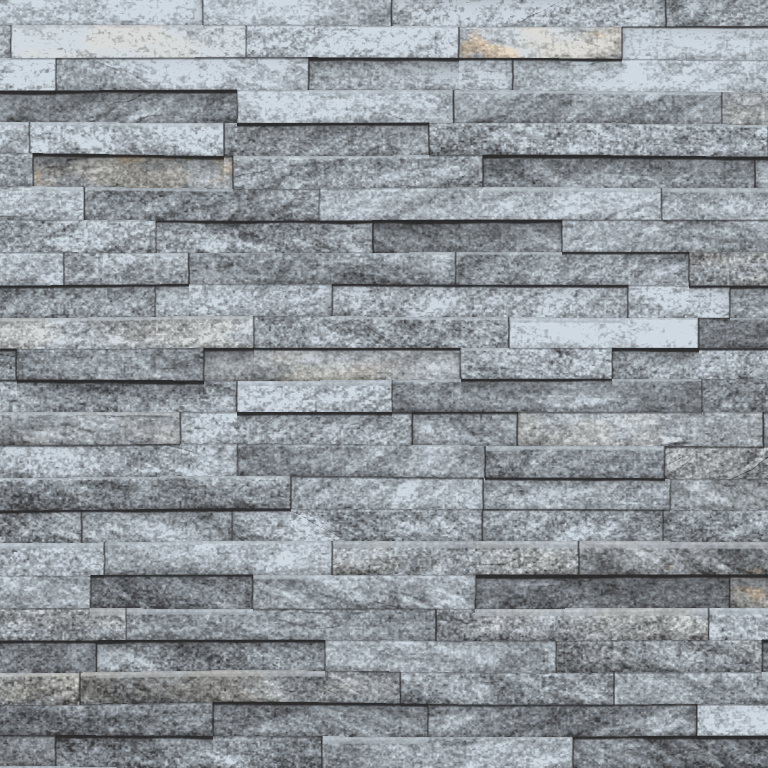
Give the GLSL for this texture, as a WebGL 2 fragment shader.

```glsl
#version 300 es
precision highp float;

uniform vec2 u_resolution;
out vec4 fragColor;

float hash(vec2 p) {
  vec3 q = fract(p.xyx * 0.1031);
  q += dot(q, q.yzx + 33.33);
  return fract((q.x + q.y) * q.z);
}

float noise(vec2 p) {
  vec2 i = floor(p), f = fract(p);
  f = f * f * (3.0 - 2.0 * f);
  return mix(mix(hash(i), hash(i + vec2(1, 0)), f.x),
             mix(hash(i + vec2(0, 1)), hash(i + vec2(1, 1)), f.x), f.y);
}

float fbm(vec2 p) {
  float sum = 0.0, gain = 0.53;
  for (int i = 0; i < 4; i++) {
    sum += gain * noise(p);
    p = mat2(1.7, 0.9, -0.9, 1.7) * p + 11.3;
    gain *= 0.5;
  }
  return sum;
}

float joint(float i, float row) {
  return i + 0.65 * hash(vec2(i + 41.0, row * 3.0 + 5.0));
}

// Distance to left joint, distance to right joint, random id, depth
vec4 stoneAt(float x, float row) {
  float u = x * 3.4 + 5.0 * hash(vec2(row + 9.0, 7.0));
  float i = floor(u);
  if (u < joint(i, row)) i -= 1.0;
  float depth = smoothstep(0.2, 0.8, hash(vec2(i + 83.0, row + 29.0)));
  return vec4((u - joint(i, row)) / 3.4, (joint(i + 1.0, row) - u) / 3.4,
              hash(vec2(i + 13.0, row + 57.0)), depth);
}

// Brightness of the split rock face
float rockTone(vec2 q, float id) {
  float slant = 1.1 * (fract(id * 91.7) - 0.5);
  vec2 grainDir = vec2(q.x, q.y + slant * q.x);

  // Broad clouds, then fine grain
  float tone = 0.42 * (fbm(grainDir * vec2(8, 24)) - 0.5);
  tone += 0.16 * (fbm(grainDir * vec2(40, 85) + 15.0) - 0.5);
  float roughness = mix(0.7, 1.05, fract(id * 23.9));
  float grain = 0.10 * (noise(q * vec2(140, 185)) - 0.5);
  grain += 0.24 * (noise(q * vec2(250, 310)) - 0.5);
  grain += 0.22 * (noise(q * vec2(400, 440) + 7.0) - 0.5);
  grain += 0.11 * smoothstep(0.68, 0.9, noise(q * vec2(230, 280) + 3.0));
  grain -= 0.13 * smoothstep(0.70, 0.95, noise(q * vec2(210, 290) + 9.0));
  tone += roughness * grain;

  // Relief lit from above
  vec2 reliefPos = grainDir * vec2(30, 62);
  tone += 0.34 * (fbm(reliefPos) - fbm(reliefPos + vec2(-0.08, 0.25)));

  // Pale scuffs and a few faint clefts
  tone += 0.12 * smoothstep(0.60, 0.75, fbm(grainDir * vec2(28, 60) + 50.0));
  float cleft = fbm(grainDir * vec2(8, 26) + 31.0) - 0.5;
  float broken = smoothstep(0.62, 0.85, noise(q * vec2(9, 16) + 5.0));
  tone -= 0.15 * broken * smoothstep(0.03, 0.0, abs(cleft));
  tone += 0.06 * broken * smoothstep(0.05, 0.0, abs(cleft - 0.05));
  return tone;
}

void main() {
  vec2 p = gl_FragCoord.xy / u_resolution;
  float pixel = 1.0 / u_resolution.y;

  // Courses with slightly uneven edges
  float y = p.y * 23.8 + 0.14 * (noise(p * vec2(3, 10)) - 0.5);
  float x = p.x + 0.001 * (noise(p * vec2(8, 70)) - 0.5);
  float row = floor(y);
  float fromBottom = y - row, fromTop = 1.0 - fromBottom;
  float blur = pixel * 23.8;

  vec4 stone = stoneAt(x, row);
  float id = stone.z;
  float drop = stoneAt(x, row + 1.0).w - stone.w;
  float overhang = max(drop, 0.0), ledge = max(-drop, 0.0);
  float overBelow = max(stone.w - stoneAt(x, row - 1.0).w, 0.0);

  // Stone face
  vec2 q = p + id * vec2(17, 31);
  float tone = mix(0.54, 0.70, p.y) + 0.22 * (fract(id * 37.7) - 0.5);
  tone += 0.08 * (noise(p * 4.0 + 2.0) - 0.5) + rockTone(q, id);
  tone += 0.04 * (stone.w - 0.5);
  tone -= 0.09 * smoothstep(0.25, 0.0, fromBottom);

  // Lit top of a protruding stone
  float ledgeSize = ledge * mix(0.26, 0.10, p.y);
  float onLedge = smoothstep(ledgeSize + blur, ledgeSize - blur, fromTop)
                * smoothstep(0.05, 0.3, ledge);
  tone = mix(tone, 0.69 + 0.12 * (noise(q * 260.0) - 0.5), 0.75 * onLedge);
  tone += 0.06 * smoothstep(0.14, 0.06, fromTop) * (1.0 - smoothstep(0.0, 0.2, overhang));

  // Soft shadow below an overhang
  float shade = 1.0 - 0.55 * overhang * exp(-fromTop / (0.10 + 0.26 * overhang));

  // Seams of uneven strength, feathered on both sides
  float uneven = mix(0.6, 1.15, noise(vec2(p.x * 22.0, row * 5.3)));
  float seamSize = (0.025 + 0.085 * overhang) * uneven;
  float seam = smoothstep(seamSize + 1.6 * blur, seamSize - 0.9 * blur, fromTop);
  shade *= 1.0 - seam * mix(0.38, 0.92, smoothstep(0.0, 0.45, overhang))
               * (1.0 - 0.75 * onLedge);
  shade *= 1.0 - smoothstep(1.2 * blur, 0.0, fromBottom)
               * mix(0.08, 0.55, smoothstep(0.0, 0.4, overBelow));

  // Upright joints
  float side = min(stone.x, stone.y);
  float sideDepth = mix(0.35, 0.85, noise(vec2(p.x * 9.0, row * 7.7)));
  shade *= 1.0 - sideDepth * smoothstep(0.0005 + 1.3 * pixel, 0.0, side);
  shade *= 1.0 - 0.25 * (1.0 - stone.w) * exp(-side / 0.005);
  tone = mix(0.155, clamp(tone, 0.24, 0.85), shade);

  // Blue-grey slate with occasional beige and rust
  vec3 tint = mix(vec3(1.0, 1.0, 1.03), vec3(0.955, 1.0, 1.04),
                  smoothstep(0.15, 0.5, tone));
  float patches = smoothstep(0.42, 0.65, fbm(q * vec2(10, 22) + 70.0));
  float warm = smoothstep(0.68, 0.97, fract(id * 57.3));
  tint = mix(tint, vec3(1.03, 1.01, 0.965), warm * (0.15 + 0.6 * patches));
  float rust = step(0.97, fract(id * 57.3))
             * smoothstep(0.58, 0.8, fbm(q * vec2(24, 40)));
  tint = mix(tint, vec3(1.12, 1.0, 0.85), 0.7 * rust);
  fragColor = vec4(clamp(tone * tint, 0.0, 1.0), 1.0);
}
```
